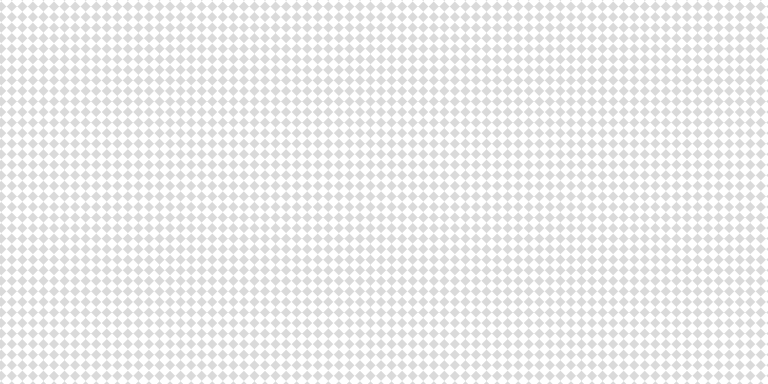
Reproduce this pattern procedurally as a Shadertoy shader.

```glsl
#define ROWS 36.4
#define FIRST_CENTER vec2(0.12, 0.62)
#define HALF_DIAGONAL 0.48
#define PAPER vec3(1.0)
#define DIAMOND_GRAY vec3(0.855)

// Signed distance to the edge of a square standing on its corner
float diamondDistance(vec2 p, float halfDiagonal) {
    return (abs(p.x) + abs(p.y) - halfDiagonal) * 0.70710678;
}

void mainImage(out vec4 fragColor, in vec2 fragCoord) {
    // Grid units, measured from the top left corner
    float cellsPerPixel = ROWS / iResolution.y;
    vec2 fromTopLeft = vec2(fragCoord.x, iResolution.y - fragCoord.y);
    vec2 grid = fromTopLeft * cellsPerPixel - FIRST_CENTER;

    // One diamond centered in every cell
    vec2 cell = fract(grid + 0.5) - 0.5;
    float edge = diamondDistance(cell, HALF_DIAGONAL);
    float coverage = clamp(0.5 - edge / cellsPerPixel, 0.0, 1.0);

    fragColor = vec4(mix(PAPER, DIAMOND_GRAY, coverage), 1.0);
}
```
